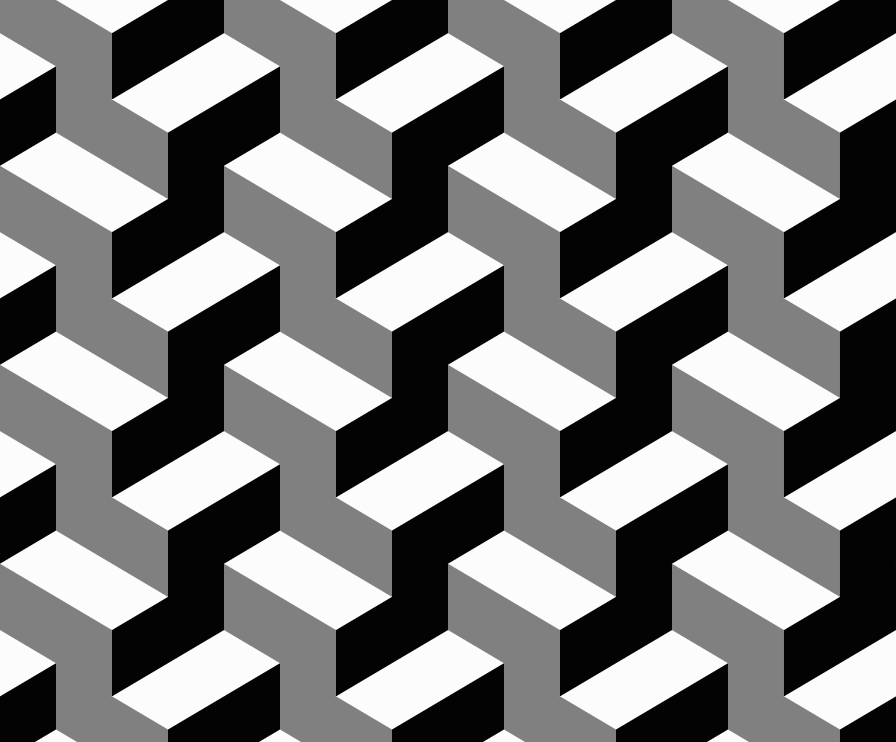
A Shadertoy shader for this pattern:

```glsl
const vec3 TOP_COLOR = vec3(0.99);
const vec3 SIDE_COLOR = vec3(0.50);
const vec3 SHADE_COLOR = vec3(0.01);
const vec2 UNIT = vec2(0.07547, 0.04469);  // grid unit as a share of canvas height
const vec2 PERIOD = vec2(4.0, 6.0);        // repeat size in grid units
const vec2 FALLING_CENTER = vec2(1.5, 5.5);
const vec2 RISING_CENTER = vec2(3.5, 2.5);
const vec2 FALLING_HALF = vec2(1.0, 2.0);  // half sizes along the two diagonals
const vec2 RISING_HALF = vec2(2.0, 1.0);

// Offset to the nearest repeat of a center.
vec2 nearestRepeat(vec2 offset) {
    return mod(offset + 0.5 * PERIOD, PERIOD) - 0.5 * PERIOD;
}

// Slanted top face: a box in diagonal grid coordinates.
float topFace(vec2 grid, vec2 center, vec2 halfSize) {
    vec2 local = nearestRepeat(grid - center);
    vec2 edge = abs(vec2(local.y - local.x, local.y + local.x)) - halfSize;
    return max(edge.x, edge.y);
}

// Stepped vertical band; its steps lie beneath the top faces.
float sideBand(vec2 grid) {
    float row = mod(grid.y, PERIOD.y);
    float left = step(2.0, row) - step(5.0, row);
    float right = 2.0 + step(3.0, row);
    float offset = nearestRepeat(vec2(grid.x - 0.5 * (left + right), 0.0)).x;
    return abs(offset) - 0.5 * (right - left);
}

float coverage(float dist, float pixel) {
    return clamp(0.5 - dist / pixel, 0.0, 1.0);
}

void mainImage(out vec4 fragColor, in vec2 fragCoord) {
    // Grid coordinates run rightward and downward from the top left corner.
    vec2 position = vec2(fragCoord.x, iResolution.y - fragCoord.y) / iResolution.y;
    vec2 grid = position / UNIT;
    vec2 pixel = 1.0 / (UNIT * iResolution.y);

    // Side faces first, then the top faces over them.
    float tops = min(topFace(grid, FALLING_CENTER, FALLING_HALF),
                     topFace(grid, RISING_CENTER, RISING_HALF));
    vec3 color = mix(SHADE_COLOR, SIDE_COLOR, coverage(sideBand(grid), pixel.x));
    color = mix(color, TOP_COLOR, coverage(tops, length(pixel)));
    fragColor = vec4(color, 1.0);
}
```
